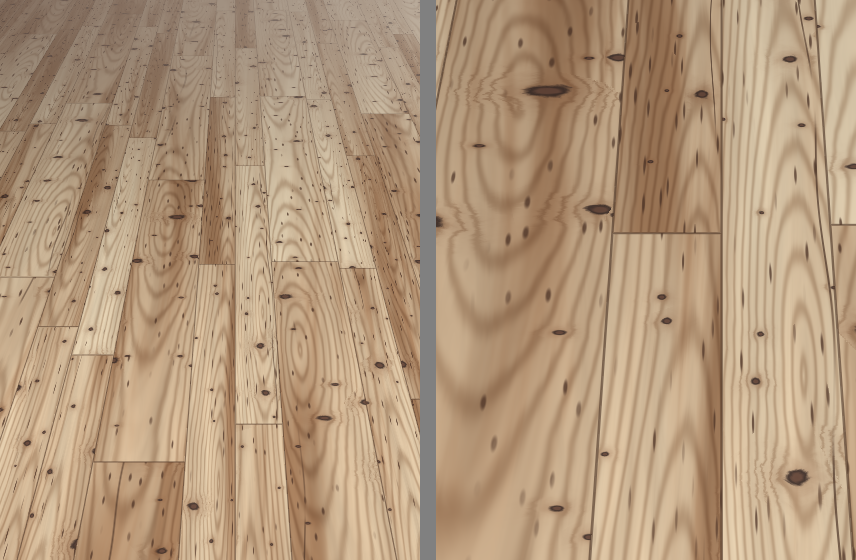
Left: the whole. Right: its middle third, enlarged.
This texture is drawn by a Shadertoy shader. Its source:

```glsl
float hash(vec2 p) {
    return fract(sin(dot(p, vec2(127.1, 311.7))) * 43758.5);
}

// Layered, self-warping sines, roughly -0.8 to 0.8
float waves(vec2 p) {
    float sum = 0.0, amp = 0.5;
    for (int i = 0; i < 5; i++) {
        p += 0.6 * sin(p.yx * 1.3 + float(i));
        sum += amp * sin(p.x) * cos(p.y);
        p = mat2(1.4, 1.1, -1.1, 1.4) * p;
        amp *= 0.6;
    }
    return sum;
}

// Cellular noise: offset to the nearest point, and its random id
vec3 cells(vec2 p) {
    vec2 base = floor(p);
    vec3 nearest = vec3(9.0);
    for (int j = -1; j <= 1; j++)
    for (int i = -1; i <= 1; i++) {
        vec2 c = base + vec2(i, j);
        vec2 d = p - c - vec2(hash(c), hash(c + 37.3));
        if (dot(d, d) < dot(nearest.xy, nearest.xy)) nearest = vec3(d, hash(c + 71.9));
    }
    return nearest;
}

// Antialiased line that fades once thinner than a pixel
float line(float d, float halfWidth, float px) {
    return clamp((halfWidth + 0.5 * px - d) / px, 0.0, min(1.0, 2.0 * halfWidth / px));
}

void mainImage(out vec4 fragColor, in vec2 fragCoord) {
    vec2 uv = fragCoord / iResolution.xy;
    float aspect = iResolution.x / iResolution.y;

    // Perspective floor with the vanishing point above the canvas
    float w = 1.47 - uv.y;
    vec2 ground = vec2((uv.x - 0.56) * aspect * 1.47, 3.46) / w;
    vec2 px = vec2(1.47 / w, 3.46 / (w * w)) / iResolution.y;

    // Planks of uneven width, staggered lengthwise
    float s = ground.x / 0.13;
    float column = s + 0.22 * sin(2.1 * s);
    float width = 0.13 / (1.0 + 0.462 * cos(2.1 * s));
    float across = fract(column);
    column = floor(column);
    float along = ground.y / 1.7 + hash(vec2(column, 4.0));
    vec2 plank = vec2(column, floor(along));
    float seed = hash(plank + 11.0);
    float tone = hash(plank + 23.0);
    vec2 q = vec2(across * 0.13, ground.y + 40.0 * seed);
    float sideGap = min(across, 1.0 - across) * width;
    float endGap = min(fract(along), 1.0 - fract(along)) * 1.7;

    // Knots
    vec3 knot = cells(q / vec2(0.1, 0.2) + plank * 7.0);
    vec2 kd = knot.xy * vec2(0.1, 0.2);
    float radius = 0.0025 + 0.011 * knot.z * knot.z * knot.z;
    float kr = length(kd * vec2(1.0, 0.85)) / radius;
    kr *= 1.0 + 0.3 * waves(kd * 130.0 + knot.z * 50.0);
    float soft = 0.25 + px.x / radius;
    float knotMask = 1.0 - smoothstep(1.0 - 0.5 * soft, 1.0 + soft, kr);
    float halo = exp(-0.55 * kr);

    // Cathedral grain, bent around the knots
    float fibre = waves(vec2(q.x * 90.0, q.y * 4.0));
    float gx = q.x - 0.13 * mix(0.2, 0.8, seed) - 0.8 * kd.x * exp(-0.15 * kr * kr);
    gx += 0.008 * waves(vec2(q.x * 9.0, q.y * 2.2));
    float ring = length(vec2(gx, 0.065 * sin(1.3 * q.y + 6.0 * tone))) / 0.0095;
    ring += 0.12 * fibre;
    float grain = pow(0.5 + 0.5 * sin(6.283 * ring), 3.0) - 0.3;
    grain *= 1.0 - smoothstep(0.2, 0.6, fwidth(ring));

    // Stains, streaky where the wood is worn
    float broad = waves(vec2(q.x * 26.0, q.y * 1.1) + plank * 5.0);
    float stain = smoothstep(0.0, 0.8, broad + 0.25 * fibre + 0.9 * (tone - 0.5));

    // Short dark flecks and wandering cracks along the grain
    vec3 fleck = cells(q / vec2(0.022, 0.09) + plank * 3.0);
    vec2 fd = fleck.xy * vec2(0.022, 0.09) + vec2(0.0012 * fibre, 0.0);
    float fr = length(fd / vec2(0.0016, 0.008 + 0.016 * seed));
    float fleckMask = 1.0 - smoothstep(0.4, 1.2 + px.x * 150.0, fr);
    fleckMask *= smoothstep(0.5, 0.8, fleck.z + 0.5 * broad);
    float path = abs(q.x - 0.13 * seed - 0.012 * sin(q.y * 1.7) - 0.003 * sin(q.y * 11.0));
    float crack = line(path, 0.0009, px.x) * smoothstep(0.05, 0.3, waves(vec2(seed * 60.0, q.y * 2.0)));

    // Timber colour
    float pale = 0.62 - 0.65 * (tone - 0.5) - 0.35 * broad;
    vec3 col = mix(vec3(0.64, 0.49, 0.36), vec3(0.84, 0.76, 0.64), clamp(pale, 0.0, 1.0));
    col = mix(col, vec3(0.53, 0.37, 0.25), 0.6 * stain);
    col *= 1.0 + 0.07 * fibre * smoothstep(1.1, 0.3, uv.y);
    col *= 1.0 - grain * vec3(0.15, 0.20, 0.24);
    col = mix(col, vec3(0.50, 0.32, 0.21), 0.55 * halo);
    vec3 heart = mix(vec3(0.36, 0.25, 0.21), vec3(0.20, 0.15, 0.14), smoothstep(0.4, 0.9, kr));
    col = mix(col, heart, 0.85 * knotMask);
    col = mix(col, vec3(0.30, 0.20, 0.15), 0.75 * fleckMask);
    col = mix(col, vec3(0.29, 0.20, 0.15), 0.7 * crack);

    // Seams
    float seam = max(line(sideGap, 0.0011, px.x), line(endGap, 0.0022, px.y));
    col = mix(col, vec3(0.33, 0.24, 0.18), 0.65 * seam);

    // Dim far left, grey sheen in the distance
    col *= 1.05 - 0.24 * smoothstep(0.2, 0.9, uv.y) * (1.0 - 0.6 * uv.x);
    vec3 sheen = mix(vec3(0.47, 0.40, 0.36), vec3(0.67, 0.62, 0.58), uv.x);
    col = mix(col, sheen, 0.7 * smoothstep(0.62, 1.05, uv.y));

    fragColor = vec4(col, 1.0);
}
```
